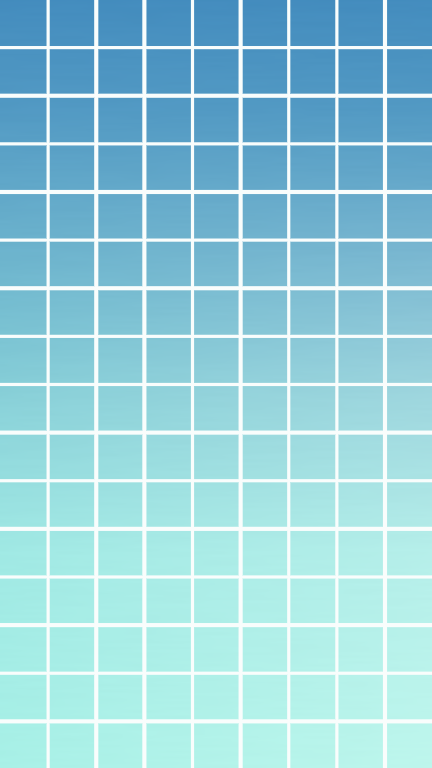
A Shadertoy shader for this background:

```glsl
// White grid of 9 by 16 square tiles over a deep blue to pale mint gradient.

#define CELLS      vec2(9.0, 16.0)   // tiles across and down
#define PITCH      0.1114            // line spacing, in canvas widths
#define FIRST_ROW  0.0012            // upward shift of the horizontal lines
#define THIN_LINE  0.0074
#define THICK_LINE 0.0096
#define LINE_COLOR vec3(0.975, 0.992, 0.99)
#define SIDE_TINT  vec3(0.085, 0.022, 0.022)
#define STREAK     0.008             // strength of the faint streaks

float hash(vec2 p) {
    return fract(sin(dot(p, vec2(127.1, 311.7))) * 43758.5453);
}

float valueNoise(vec2 p) {
    vec2 cell = floor(p);
    vec2 f = smoothstep(0.0, 1.0, fract(p));
    float low  = mix(hash(cell), hash(cell + vec2(1.0, 0.0)), f.x);
    float high = mix(hash(cell + vec2(0.0, 1.0)), hash(cell + 1.0), f.x);
    return mix(low, high, f.y);
}

// Vertical gradient, t = 0 at the top and 1 at the bottom
vec3 skyGradient(float t) {
    vec3 color = mix(vec3(0.265, 0.55, 0.745), vec3(0.32, 0.60, 0.765), clamp(t / 0.14, 0.0, 1.0));
    color = mix(color, vec3(0.45, 0.71, 0.81), clamp((t - 0.14) / 0.19, 0.0, 1.0));
    color = mix(color, vec3(0.58, 0.83, 0.86), clamp((t - 0.33) / 0.19, 0.0, 1.0));
    color = mix(color, vec3(0.67, 0.925, 0.905), clamp((t - 0.52) / 0.20, 0.0, 1.0));
    return mix(color, vec3(0.70, 0.953, 0.915), clamp((t - 0.72) / 0.28, 0.0, 1.0));
}

// Coverage of the nearest inner line; rate, phase and share pick the thick ones
float gridLine(float x, float count, vec3 thickRule, float pixel) {
    float index = clamp(floor(x / PITCH + 0.5), 1.0, count - 1.0);
    float isThick = step(fract(index * thickRule.x + thickRule.y), thickRule.z);
    float halfWidth = 0.5 * mix(THIN_LINE, THICK_LINE, isThick);
    float edge = abs(x - index * PITCH) - halfWidth;
    return clamp(0.5 - edge / pixel, 0.0, 1.0);
}

void mainImage(out vec4 fragColor, in vec2 fragCoord) {
    float pixel = 1.0 / iResolution.x;
    vec2 p = vec2(fragCoord.x, iResolution.y - fragCoord.y) * pixel;
    float t = 1.0 - fragCoord.y / iResolution.y;

    // Tiles: gradient, paler towards the right, with faint streaks
    vec3 color = skyGradient(t);
    color += SIDE_TINT * (p.x - 0.5) * smoothstep(0.1, 0.5, t);
    color += STREAK * (valueNoise(p * vec2(12.0, 150.0)) - 0.5);

    // White lines of slightly uneven width
    float vertical = gridLine(p.x, CELLS.x, vec3(0.38, 0.30, 0.50), pixel);
    float horizontal = gridLine(p.y + FIRST_ROW, CELLS.y, vec3(0.46, 0.28, 0.46), pixel);
    color = mix(color, LINE_COLOR, max(vertical, horizontal));

    fragColor = vec4(color, 1.0);
}
```
